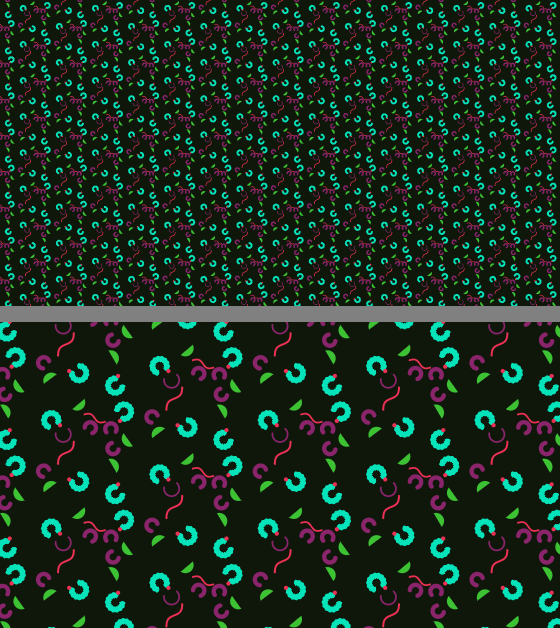
Top: the whole. Bottom: its middle third, enlarged.
Reproduce this pattern procedurally as a Shadertoy shader.

```glsl
// Confetti of cyan hooks, purple arcs, green half-moons and thin red worms on near-black.
// Each shape is a distance function wrapped onto a half-drop lattice, so one motif
// fills the canvas: 15.5 columns across, about 8.5 repeats down.

const float COLUMNS = 15.5;
const vec2 ANCHOR = vec2(5.64, 3.73);

const vec3 GROUND = vec3(0.058, 0.092, 0.045);
const vec3 CYAN   = vec3(0.02, 0.89, 0.73);
const vec3 PURPLE = vec3(0.54, 0.14, 0.42);
const vec3 GREEN  = vec3(0.24, 0.76, 0.20);
const vec3 RED    = vec3(0.93, 0.19, 0.33);

// Placements inside one cell: x, y (downward), rotation
const vec3 HOOKS[4] = vec3[4](
    vec3(0.00, 0.00, 1.15), vec3(0.256, 0.565, -2.30),
    vec3(0.67, -0.08, 2.60), vec3(0.59, -0.32, -0.65));
const vec3 ARCS[4] = vec3[4](
    vec3(-0.07, 0.47, 0.70), vec3(0.36, 0.07, 2.20),
    vec3(0.55, 0.08, 1.50), vec3(0.57, 0.26, -0.80));
const vec3 LEAVES[4] = vec3[4](
    vec3(-0.01, -0.38, 2.50), vec3(0.25, -0.15, -0.70),
    vec3(0.71, 0.18, 0.95), vec3(0.565, 0.42, -2.10));

// Offset to the nearest copy of a placed shape, in that shape's own frame
vec2 toLocal(vec2 p, vec3 place) {
    vec2 d = p - place.xy;
    float column = round(d.x);
    d -= column * vec2(1.0, 0.5);
    d.y -= round(d.y);
    float c = cos(place.z), s = sin(place.z);
    return vec2(c * d.x + s * d.y, c * d.y - s * d.x);
}

// Round-ended arc whose opening faces +x; gap is half the opening angle
float arcDistance(vec2 p, float radius, float gap, float halfWidth) {
    p.y = abs(p.y);
    vec2 tip = radius * vec2(cos(gap), sin(gap));
    float d = atan(p.y, p.x) > gap ? abs(length(p) - radius) : length(p - tip);
    return d - halfWidth;
}

// Disc cut by a straight edge
float leafDistance(vec2 p, float radius) {
    return max(length(p + vec2(0.0, 0.25 * radius)) - radius, -p.y);
}

// Sine worm along x
float wormDistance(vec2 p, float halfLength, float amplitude, float halfWidth) {
    float x = clamp(p.x, -halfLength, halfLength);
    float k = 3.14159 / halfLength;
    float slope = amplitude * k * cos(k * x);
    float across = (p.y - amplitude * sin(k * x)) / sqrt(1.0 + slope * slope);
    return length(vec2(p.x - x, across)) - halfWidth;
}

vec3 paint(vec3 base, vec3 ink, float d, float pixel) {
    return mix(base, ink, clamp(0.5 - d / pixel, 0.0, 1.0));
}

void mainImage(out vec4 fragColor, in vec2 fragCoord) {
    float pixel = COLUMNS / iResolution.x;
    vec2 p = vec2(fragCoord.x, iResolution.y - fragCoord.y) * pixel - ANCHOR;
    vec3 color = GROUND;

    // Thin strokes
    vec2 ring = toLocal(p, vec3(0.11, 0.13, -1.9));
    color = paint(color, PURPLE, arcDistance(ring, 0.07, 1.1, 0.008), pixel);
    vec2 steepWorm = toLocal(p, vec3(0.135, 0.30, -0.95));
    color = paint(color, RED, wormDistance(steepWorm, 0.125, 0.025, 0.009), pixel);
    vec2 flatWorm = toLocal(p, vec3(0.40, -0.02, 0.35));
    color = paint(color, RED, wormDistance(flatWorm, 0.10, 0.022, 0.008), pixel);

    // Bold shapes
    for (int i = 0; i < 4; i++) {
        float leaf = leafDistance(toLocal(p, LEAVES[i]), 0.075);
        color = paint(color, GREEN, leaf, pixel);

        float arc = arcDistance(toLocal(p, ARCS[i]), 0.052, 1.0, 0.020);
        color = paint(color, PURPLE, arc, pixel);

        // Hook with a lightly scalloped rim and a red bead by one tip
        vec2 h = toLocal(p, HOOKS[i]);
        float scallop = 0.003 * cos(14.0 * atan(h.y, h.x));
        color = paint(color, CYAN, arcDistance(h, 0.066, 0.85, 0.027) + scallop, pixel);
        color = paint(color, RED, length(h - vec2(0.075, -0.055)) - 0.019, pixel);
    }

    fragColor = vec4(color, 1.0);
}
```
